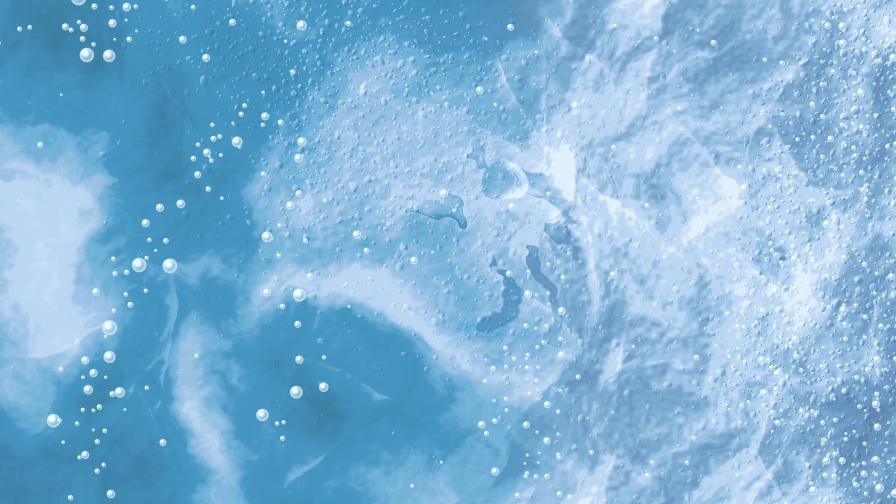
Reproduce this texture procedurally as a Shadertoy shader.

```glsl
// Cracked blue ice with frosty veils, air bubbles and fine meltwater droplets.

float hash(vec2 p) {
    return fract(sin(dot(p, vec2(127.1, 311.7))) * 43758.5453);
}

vec2 hash2(vec2 p) {
    return vec2(hash(p), hash(p + 17.3));
}

float noise(vec2 p) {
    vec2 i = floor(p), f = fract(p);
    f = f * f * (3.0 - 2.0 * f);
    return mix(mix(hash(i), hash(i + vec2(1, 0)), f.x),
               mix(hash(i + vec2(0, 1)), hash(i + vec2(1, 1)), f.x), f.y);
}

mat2 rotation(float a) {
    return mat2(cos(a), -sin(a), sin(a), cos(a));
}

// Layered noise centred on zero; higher gain is rougher
float fbm(vec2 p, float gain) {
    float sum = 0.0, amp = 0.5;
    for (int i = 0; i < 6; i++) {
        sum += amp * (noise(p) - 0.5);
        p = rotation(0.6) * p * 2.03 + 5.1;
        amp *= gain;
    }
    return sum;
}

float blob(vec2 p, vec2 center, vec2 size) {
    vec2 q = (p - center) / size;
    return exp(-dot(q, q));
}

// Fracture veils: a bright crack line, fading away on one side
float veils(vec2 p) {
    float sum = 0.0;
    for (int i = 0; i < 36; i++) {
        vec2 seed = vec2(float(i), 4.7);
        vec2 h = hash2(seed), k = hash2(seed + 31.0);
        bool inner = i > 27;
        vec2 center = inner ? vec2(0.1 + 0.9 * h.x, 0.4 * h.y) : vec2(1.0 + 0.7 * h.x, h.y);
        vec2 q = rotation(mix(0.4, 2.8, k.x)) * (p - center);
        q.y += (k.y - 0.5) * 2.0 * q.x * q.x;
        float reach = mix(0.08, 0.28, hash(seed + 9.0));
        float span = smoothstep(reach, 0.2 * reach, abs(q.x));
        float fade = exp(-max(q.y, 0.0) * mix(20.0, 80.0, k.y)) * smoothstep(-0.004, 0.003, q.y);
        float line = exp(-abs(q.y) / 0.003);
        sum += span * (0.6 * fade + 0.45 * line) * (inner ? 0.6 : 1.0);
    }
    return 1.0 - exp(-sum);
}

// Signed relief of uneven beads lit from the upper left
float droplets(vec2 p, float cell, float density) {
    p = rotation(0.5) * p + 0.7 * cell * vec2(noise(p / cell * 0.6), noise(p / cell * 0.6 + 20.0));
    vec2 g = p / cell, id = floor(g);
    vec2 q = fract(g) - 0.5 - 0.5 * (hash2(id) - 0.5);
    float r = mix(0.1, 0.3, hash(id + 7.0));
    float bead = smoothstep(1.15, 0.8, length(q) / r) * step(hash(id + 3.0), density);
    return bead * (dot(q, vec2(-0.5, 0.85)) / r + 0.1);
}

float edgeSpray(vec2 p) {
    return smoothstep(1.42, 1.72, p.x + 0.3 * (noise(p * 4.0) - 0.5));
}

// Bubble trails on the left
float trail(vec2 p) {
    float t = 0.6 * exp(-pow((p.x - 0.17 - 0.5 * p.y * p.y) / 0.05, 2.0)) * step(p.y, 0.78);
    t += 0.7 * blob(p, vec2(0.22, 0.96), vec2(0.18, 0.08));
    t += 0.4 * blob(p, vec2(0.59, 0.62), vec2(0.06, 0.2));
    return t + 0.4 * blob(p, vec2(0.57, 0.2), vec2(0.07, 0.08));
}

// x: bubble body, y: bright rim and glint
vec2 bubbles(vec2 p, float cell, float trailShare, float fineShare) {
    vec2 g = p / cell + 31.7, id = floor(g);
    vec2 home = (id + 0.5 - 31.7) * cell;
    float fine = 0.5 * blob(home, vec2(1.06, 0.2), vec2(0.07, 0.24)) + 0.5 * edgeSpray(home);
    float density = trailShare * trail(home) + fineShare * (fine + 0.04 * step(0.8, home.x));
    vec2 q = fract(g) - 0.5 - 0.4 * (hash2(id + 50.0) - 0.5);
    float r = mix(0.13, 0.27, pow(hash(id + 61.0), 2.0));
    float edge = 0.7 / (iResolution.y * cell);
    float d = length(q);
    float body = smoothstep(r + edge, r - edge, d) * step(hash(id + 71.0), density);
    float rim = smoothstep(0.4 * r, r, d) * 0.55;
    float glint = smoothstep(0.85 * r, 0.2 * r, length(q - r * vec2(-0.2, 0.25)));
    return body * vec2(1.0, min(rim + glint, 1.0));
}

void mainImage(out vec4 fragColor, in vec2 fragCoord) {
    vec2 p = fragCoord / iResolution.y;
    vec2 bend = vec2(fbm(p * 3.0, 0.55), fbm(p * 3.0 + 40.0, 0.55));
    vec2 w = p + 0.3 * bend;
    float right = smoothstep(0.93, 1.2, w.x);
    float frost = blob(w, vec2(0.86, 0.62), vec2(0.32, 0.26));
    float spray = edgeSpray(p);

    // Large pale and deep areas
    float tone = 0.1 + 0.43 * frost + 0.33 * right;
    tone += 0.52 * blob(w, vec2(0.03, 0.46), vec2(0.16, 0.27));
    tone += 0.48 * blob(rotation(-0.25) * (w - vec2(0.72, 0.38)), vec2(0), vec2(0.3, 0.06));
    tone += 0.35 * blob(w, vec2(0.4, 0.15), vec2(0.05, 0.25));
    tone += 0.2 * blob(w, vec2(1.0, 0.05), vec2(0.25, 0.12));
    tone -= 0.12 * blob(w, vec2(0.62, 0.2), vec2(0.22, 0.14));

    // Cloudy grain and streaks
    float cloud = fbm(w * 5.0 + 8.0, 0.6);
    float streak = fbm(rotation(0.9) * w * vec2(5.0, 17.0), 0.65);
    tone += cloud * mix(0.7, 1.1, right) + streak * mix(0.2, 0.6, right);
    tone += 0.5 * veils(p + 0.1 * bend) * (0.75 + 1.3 * streak);

    // Rough frozen surface, embossed
    float rough = 0.25 + 0.8 * right + 0.6 * frost;
    float coarse = noise(w * 42.0) - noise(w * 42.0 + vec2(0.4, -0.5));
    float grain = noise(p * 95.0) - noise(p * 95.0 + vec2(0.6, -0.7));
    tone += rough * (0.1 * coarse + 0.13 * grain);

    // Dark melt pockets with a lit edge
    float pocket = smoothstep(0.78, 0.83, noise(w * 25.0 + 3.0) + 0.3 * cloud);
    float lit = smoothstep(0.78, 0.83, noise((w + vec2(-0.005, 0.006)) * 25.0 + 3.0) + 0.3 * cloud);
    tone += blob(p, vec2(1.0, 0.53), vec2(0.2, 0.2)) * (0.4 * (pocket - lit) - 0.3 * pocket);
    vec2 m = (p + 0.08 * bend - vec2(1.0, 0.63)) / vec2(0.05, 0.043);
    float melt = smoothstep(1.05, 0.95, length(m));
    tone += melt * (0.6 * smoothstep(0.4, 0.9, length(m)) * smoothstep(-0.3, 0.6, m.x) - 0.2);

    // Condensation droplets
    float topSpray = blob(w, vec2(0.66, 0.88), vec2(0.24, 0.17));
    float wet = clamp(0.65 * frost + topSpray + spray + 0.12 * right, 0.0, 0.85);
    float relief = 0.28 + 0.25 * spray + 0.1 * topSpray;
    tone += relief * (droplets(p, 0.027, wet) + droplets(p + 3.3, 0.016, wet));

    // Ice colours from deep to white
    vec3 deep = mix(vec3(0.26, 0.56, 0.72), vec3(0.40, 0.57, 0.73), smoothstep(0.8, 1.1, w.x));
    vec3 mid = mix(vec3(0.45, 0.70, 0.85), vec3(0.49, 0.67, 0.81), right);
    deep *= 0.88 + 0.17 * smoothstep(-0.2, 0.2, tone);
    vec3 color = mix(deep, mid, smoothstep(0.19, 0.36, tone));
    color = mix(color, vec3(0.60, 0.76, 0.89), smoothstep(0.35, 0.49, tone));
    color = mix(color, vec3(0.73, 0.84, 0.95), smoothstep(0.48, 0.62, tone));
    color = mix(color, vec3(0.88, 0.94, 0.99), smoothstep(0.66, 0.92, tone));

    // Trapped air, large on the left and fine on the right
    vec2 air = max(bubbles(p, 0.06, 1.0, 0.0), bubbles(p, 0.033, 0.7, 0.7));
    air = max(air, bubbles(p, 0.021, 0.2, 0.8));
    color = mix(color, vec3(0.62, 0.83, 0.94), 0.6 * air.x);
    color = mix(color, vec3(0.96, 0.99, 1.0), 0.95 * air.y);

    fragColor = vec4(color, 1.0);
}
```
